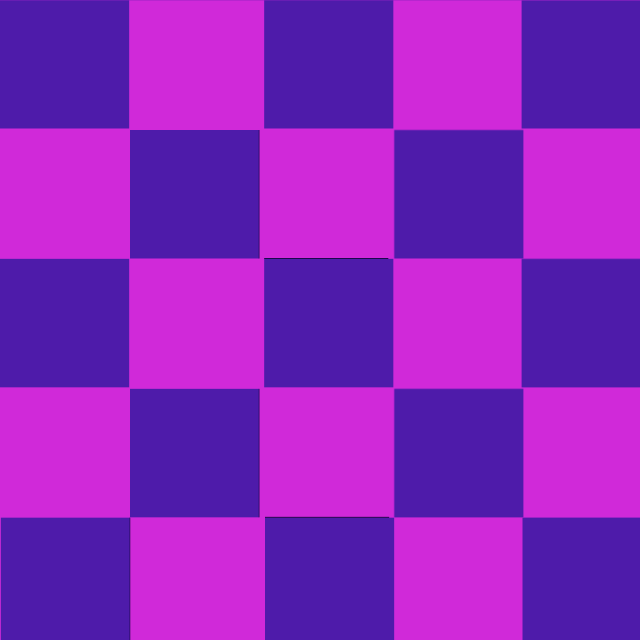
A WebGL 2 fragment shader for this pattern:

```glsl
#version 300 es
precision highp float;

uniform vec2 u_resolution;
out vec4 fragColor;

const float SIDE = 768.0;   // layout units across the canvas
const int CELLS = 5;        // cells across and down
const vec2 TILE = vec2(155.0, 154.2);

const vec3 PINK = vec3(0.816, 0.160, 0.850);
const vec3 VIOLET = vec3(0.306, 0.106, 0.667);
const vec3 SEAM = vec3(0.110, 0.030, 0.300);

// Smoothed coverage of the interval from lo to hi
float span(float x, float lo, float hi, float blur) {
    return clamp((x - lo) / blur + 0.5, 0.0, 1.0)
         - clamp((x - hi) / blur + 0.5, 0.0, 1.0);
}

float box(vec2 p, vec2 lo, vec2 hi, vec2 blur) {
    return span(p.x, lo.x, hi.x, blur.x) * span(p.y, lo.y, hi.y, blur.y);
}

// Upper left corner of a tile, with the uneven spacing of the columns
vec2 tileCorner(vec2 cell) {
    float x = 156.0 * cell.x + 5.0 * step(1.5, cell.x) - 3.0 * step(3.5, cell.x);
    float y = 155.3 * cell.y + 0.7 * mod(cell.y, 2.0);
    return vec2(x + step(3.5, cell.y), y);
}

// Violet tile with its thin dark edges
vec3 paintTile(vec3 base, vec2 p, vec2 cell, vec2 pixel) {
    vec2 lo = tileCorner(cell);
    vec2 hi = lo + TILE;
    vec2 blur = max(pixel, vec2(cell.x > 2.5 ? 2.0 : 1.0));
    vec3 color = mix(base, VIOLET, box(p, lo, hi, blur));

    // Right seam on the second column, and on the first column's last tile
    bool sideSeam = cell.x == 1.0 || (cell.x == 0.0 && cell.y == 4.0);
    if (sideSeam) {
        float line = box(p, vec2(hi.x - 0.6, lo.y), hi + vec2(0.4, 0.0), pixel);
        color = mix(color, SEAM, 0.8 * line);
    }
    // Short top seam on the middle column, below the first row
    if (cell.x == 2.0 && cell.y > 0.0) {
        float line = box(p, lo - vec2(0.0, 1.0), vec2(lo.x + 149.0, lo.y + 0.2), pixel);
        color = mix(color, SEAM, line);
    }
    return color;
}

void main() {
    vec2 pixel = SIDE / u_resolution;
    vec2 p = gl_FragCoord.xy * pixel;
    p.y = SIDE - p.y;   // rows count downward

    vec3 color = PINK;
    for (int row = 0; row < CELLS; row++) {
        for (int col = row % 2; col < CELLS; col += 2) {
            color = paintTile(color, p, vec2(col, row), pixel);
        }
    }

    // Faint rim along the top
    float rim = span(p.y, -2.0, 0.8, pixel.y);
    color = mix(color, 0.5 * (PINK + VIOLET), 0.6 * rim);
    fragColor = vec4(color, 1.0);
}
```
